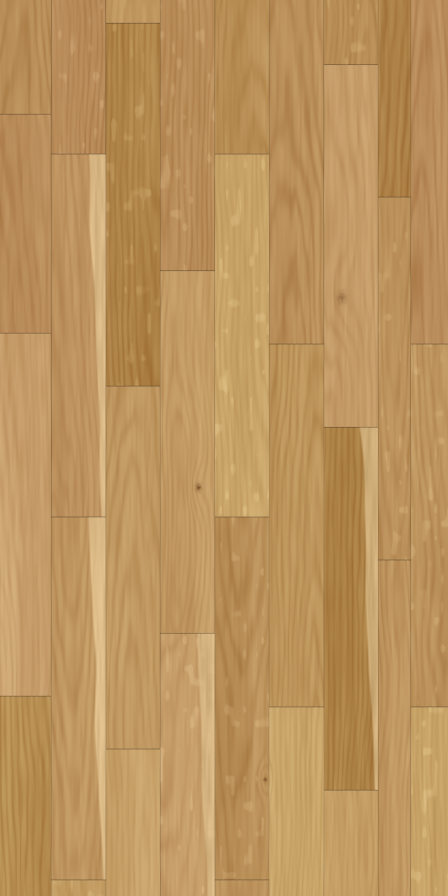
This texture is drawn by a Shadertoy shader. Its source:

```glsl
// Oak strip parquet: nine columns of staggered boards with grain, sapwood and knots.
#define BOARD_WIDTH 0.0608
#define BOARD_LENGTH 0.405
#define COLUMN_SHIFT 0.058
#define LAST_SEAM 0.4583
#define SHORT_CUT 0.1276
#define SEAM_HALF 0.0006
#define RING_DENSITY 170.0
#define RING_STRETCH 0.06
#define DARK_OAK vec3(0.65, 0.465, 0.25)
#define LIGHT_OAK vec3(0.83, 0.69, 0.475)
#define SAPWOOD vec3(0.87, 0.75, 0.55)
#define KNOT_BROWN vec3(0.40, 0.24, 0.10)

// Distance from the top to the first joint of each column
const float FIRST_JOINT[9] = float[9](
    0.372, 0.172, 0.026, 0.302, 0.172, 0.384, 0.072, 0.220, 0.384);

// Lightness of the boards in each column, top down; negative boards carry sapwood
const vec4 BOARD_TONE[9] = vec4[9](
    vec4(0.36, 0.72, 0.30, 0.42), vec4(0.36, -0.45, -0.50, 0.62),
    vec4(0.55, 0.20, 0.50, 0.75), vec4(0.32, 0.60, -0.64, 0.50),
    vec4(0.45, 0.74, 0.36, 0.50), vec4(0.38, 0.45, 0.74, 0.50),
    vec4(0.32, 0.64, -0.20, 0.72), vec4(0.14, 0.45, 0.54, 0.50),
    vec4(0.38, 0.45, 0.72, 0.50));

// Knots: position and radius
const vec3 KNOTS[3] = vec3[3](
    vec3(0.2214, 0.4557, 0.0035), vec3(0.3815, 0.668, 0.006), vec3(0.296, 0.13, 0.002));

float hash(vec2 p) {
    vec3 q = fract(vec3(p.xyx) * 0.1031);
    q += dot(q, q.yzx + 33.33);
    return fract((q.x + q.y) * q.z);
}

float noise(vec2 p) {
    vec2 i = floor(p), f = fract(p);
    f = f * f * (3.0 - 2.0 * f);
    return mix(mix(hash(i), hash(i + vec2(1, 0)), f.x),
               mix(hash(i + vec2(0, 1)), hash(i + 1.0), f.x), f.y);
}

float line(float d, float pixel) {
    return clamp((SEAM_HALF - d) / pixel + 0.5, 0.0, 1.0);
}

void mainImage(out vec4 fragColor, in vec2 fragCoord) {
    vec2 p = fragCoord / iResolution.xy * vec2(0.5, 1.0);
    float pixel = 1.0 / iResolution.y;
    float down = 1.0 - p.y;

    // Column layout; the last two columns are narrower
    float cell = p.x / BOARD_WIDTH + COLUMN_SHIFT;
    int column = p.x > LAST_SEAM ? 8 : int(min(floor(cell), 7.0));
    float seam = abs(cell - clamp(round(cell), 0.0, 7.0)) * BOARD_WIDTH;
    seam = min(seam, abs(p.x - LAST_SEAM));

    // Board within the column; the first column has one extra cut
    float s = (down - FIRST_JOINT[column]) / BOARD_LENGTH;
    int row = int(floor(s)) + 1;
    float along = fract(s);
    float joint = min(along, 1.0 - along) * BOARD_LENGTH;
    if (column == 0 && row == 0) {
        joint = min(joint, abs(down - SHORT_CUT));
        if (down < SHORT_CUT) row = 3;
    }
    vec2 id = vec2(column, row) + 1.0;
    float seed = hash(id * 7.3), seed2 = hash(id * 13.7 + 5.0);
    float boardTone = BOARD_TONE[column][row];
    float tone = abs(boardTone);
    vec2 g = p + id * vec2(3.1, 5.7);

    // Knots bend the rings around them
    float bend = 0.0, knot = 0.0;
    for (int i = 0; i < 3; i++) {
        vec2 k = (p - KNOTS[i].xy) / KNOTS[i].z;
        k.y *= 0.8;
        float r = length(k) + 0.5 * noise(g * 500.0);
        bend += 2.0 * exp(-0.08 * dot(k, k * vec2(1.0, 0.25)));
        knot += exp(-r * r) * (KNOTS[i].z > 0.005 ? 0.45 : 0.85);
    }

    // Growth rings: long nested arches around a random heart line
    float right = (float(column) + 1.0 - COLUMN_SHIFT) * BOARD_WIDTH;
    vec2 heart = vec2(right - BOARD_WIDTH * (0.5 + 1.5 * (seed - 0.5)), seed2 * 1.2 - 0.1);
    vec2 d = p - heart;
    d.x += 0.012 * (noise(g * vec2(12.0, 6.0)) - 0.5);
    float rings = RING_DENSITY * length(d * vec2(1.0, RING_STRETCH));
    rings += 1.3 * noise(g * vec2(45.0, 9.0)) + 0.35 * noise(g * vec2(200.0, 25.0)) + bend;
    float ring = 0.5 + 0.5 * sin(6.2832 * rings);
    float ringDepth = mix(0.26, 0.09, tone) * (0.5 + noise(g * vec2(50.0, 4.0)));

    // Streaks, pores and broad shading
    float streak = noise(g * vec2(130.0, 3.0)) - 0.5;
    float pores = noise(g * vec2(420.0, 28.0)) - 0.5;
    float shade = noise(g * vec2(28.0, 3.5)) - 0.5;
    tone += 0.18 * streak + 0.20 * pores + 0.20 * shade - ringDepth * (ring * ring - 0.375);

    // Pale ray flecks on some boards
    float fleck = smoothstep(0.76, 0.92, noise(g * vec2(150.0, 65.0)));
    tone += 0.25 * fleck * step(0.65, seed2);

    vec3 color = mix(DARK_OAK, LIGHT_OAK, tone);
    color += (seed - 0.5) * vec3(0.010, -0.008, 0.035);

    // Tapering sapwood along the right edge
    float sapWidth = mix(0.019, 0.004, along) + 0.004 * (noise(g * vec2(20.0, 14.0)) - 0.5);
    float sap = smoothstep(0.0015, -0.0015, right - p.x - sapWidth) * step(boardTone, 0.0);
    color = mix(color, SAPWOOD + 0.08 * (streak + pores), 0.75 * sap);

    color = mix(color, KNOT_BROWN, clamp(knot, 0.0, 0.9));

    // Fine dark seams and end joints
    color *= 1.0 - 0.14 * line(seam, pixel) * (0.5 + seed);
    color *= 1.0 - 0.24 * line(joint, pixel);
    fragColor = vec4(color, 1.0);
}
```
